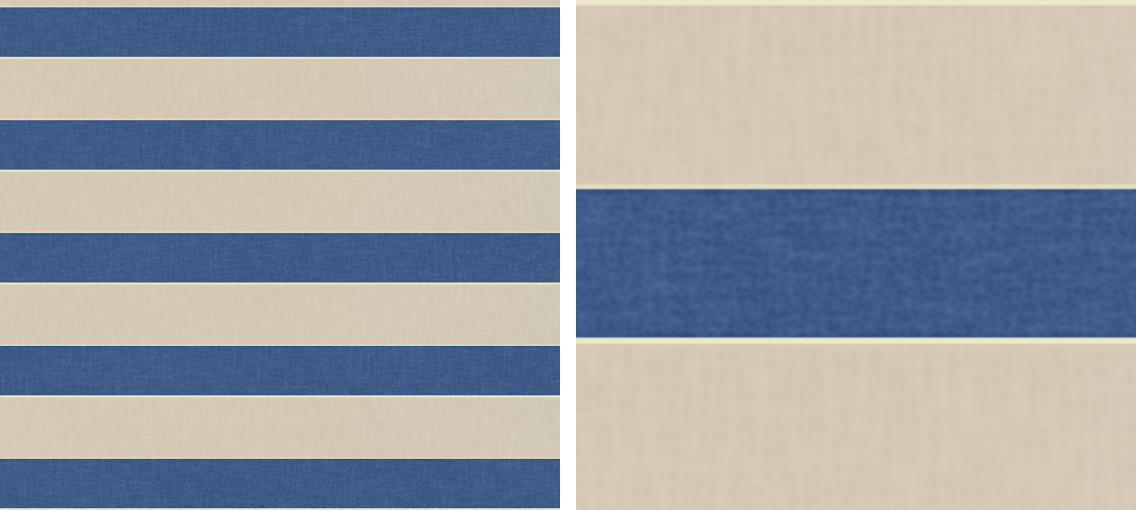
Left: the whole. Right: its middle third, enlarged.
This pattern is drawn by a Shadertoy shader. Its source:

```glsl
// Horizontal awning stripes: blue bands on beige cloth, edged with cream lines.
// One period of the stripe is folded with mod and drawn with smooth band masks;
// cellular noise and layered sines add the woven mottling and slight fading.

float hash(vec2 p) {
    vec3 q = fract(vec3(p.xyx) * 0.1031);
    q += dot(q, q.yzx + 33.33);
    return fract((q.x + q.y) * q.z);
}

// Distance to the nearest jittered cell point, centred near zero
float cellNoise(vec2 p) {
    vec2 cell = floor(p), f = fract(p);
    float nearest = 2.0;
    for (int j = -1; j <= 1; j++)
        for (int i = -1; i <= 1; i++) {
            vec2 o = vec2(i, j);
            vec2 site = o + vec2(hash(cell + o), hash(cell + o + 57.0));
            nearest = min(nearest, length(site - f));
        }
    return nearest - 0.48;
}

// Soft mask of the interval from a to b
float band(float x, float a, float b, float soft) {
    return smoothstep(a - soft, a + soft, x) - smoothstep(b - soft, b + soft, x);
}

void mainImage(out vec4 fragColor, in vec2 fragCoord) {
    vec2 uv = fragCoord / iResolution.y;
    float soft = max(0.0011, 0.75 / iResolution.y);

    // Stripe coordinate runs downward; each period starts in mid beige
    const float PERIOD = 0.2213;
    float y = mod(1.0 - uv.y - 0.0143 + 0.06, PERIOD) - 0.06;
    float blueMask = band(y, 0.0, 0.0972, soft);
    float creamBelow = band(y, 0.0974, 0.1011, soft);
    float creamAbove = band(y, -0.0030, -0.0002, soft);

    // Weave: fine grain, stretched threads and broad uneven patches
    float grain = cellNoise(uv * vec2(170.0, 210.0));
    float warp = cellNoise(uv * vec2(130.0, 22.0) + 19.0);
    float weft = cellNoise(uv * vec2(24.0, 150.0) + 71.0);
    float patches = sin(uv.x * 9.0 + 2.0 * sin(uv.y * 7.0)) * sin(uv.y * 13.0 + uv.x * 4.0);

    // Beige ground, a little warmer at the left
    vec3 beige = mix(vec3(0.836, 0.794, 0.705), vec3(0.826, 0.788, 0.715), uv.x);
    beige += 0.010 * grain + 0.022 * warp + 0.014 * weft + 0.003 * patches;

    // Blue dye, with mottled threads and darker selvedges
    vec3 blue = vec3(0.252, 0.364, 0.535);
    blue += vec3(0.8, 1.0, 1.0) * (0.065 * grain + 0.035 * warp + 0.040 * weft);
    blue += 0.005 * patches;
    blue -= vec3(0.035, 0.035, 0.025) * (1.0 - band(y, 0.003, 0.0945, 0.002));

    // Layers
    vec3 cream = vec3(0.925, 0.915, 0.795);
    vec3 color = mix(beige, blue, blueMask);
    color = mix(color, cream, creamBelow);
    color = mix(color, cream, 0.65 * creamAbove);
    fragColor = vec4(color, 1.0);
}
```
